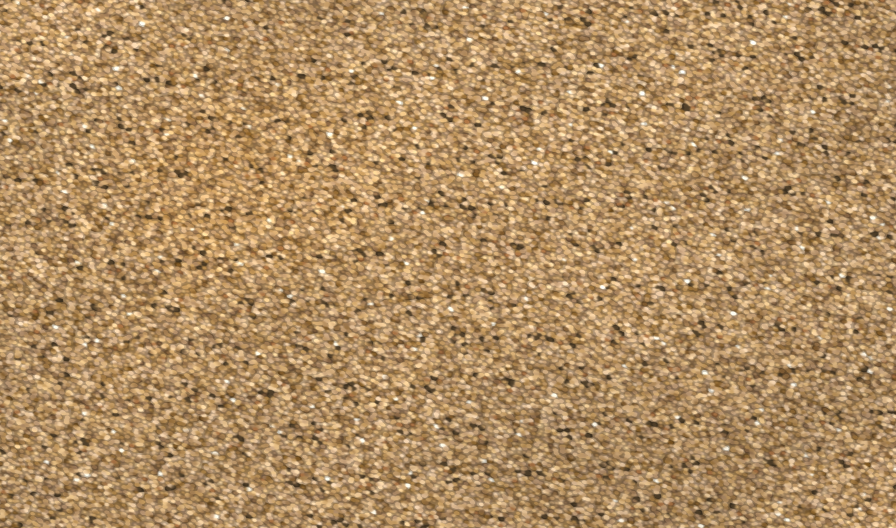
Reproduce this texture procedurally as a Shadertoy shader.

```glsl
// Coarse dry sand seen from above: fine, slightly flattened grains of tan and ochre.
// Grains are soft weighted Voronoi cells with hashed tones, shaded darker in the gaps.
// Slow noise and broad gradients add the uneven light, damp streaks and an orange stain.

#define GRAIN_ROWS 158.0
#define GRAIN_ASPECT 1.5
#define GRAIN_TILT -0.25
#define EDGE_SHARPNESS 5.5
#define SIZE_VARIATION 0.28
#define TONE_SPREAD 1.12
#define GAP_DEPTH 0.26
#define DARK_SHARE 0.025
#define WHITE_SHARE 0.014
#define RUST_SHARE 0.02
#define STREAK_TILT 0.5
#define STREAK_STRENGTH 0.13

const vec3 SHADOW_TAN = vec3(0.46, 0.33, 0.18);
const vec3 MIDDLE_TAN = vec3(0.735, 0.590, 0.412);
const vec3 PALE_TAN   = vec3(0.97, 0.84, 0.66);
const vec3 DARK_SPECK = vec3(0.29, 0.23, 0.15);
const vec3 WHITE_SPECK = vec3(1.0, 0.97, 0.90);
const vec3 RUST_GRAIN = vec3(0.62, 0.42, 0.25);

vec3 hash3(vec2 p) {
    vec3 q = vec3(dot(p, vec2(127.1, 311.7)),
                  dot(p, vec2(269.5, 183.3)),
                  dot(p, vec2(419.2, 371.9)));
    return fract(sin(q) * 43758.5453);
}

mat2 rotation(float angle) {
    float c = cos(angle), s = sin(angle);
    return mat2(c, -s, s, c);
}

float valueNoise(vec2 p) {
    vec2 cell = floor(p), f = fract(p);
    f = f * f * (3.0 - 2.0 * f);
    float low  = mix(hash3(cell).x, hash3(cell + vec2(1, 0)).x, f.x);
    float high = mix(hash3(cell + vec2(0, 1)).x, hash3(cell + vec2(1, 1)).x, f.x);
    return mix(low, high, f.y);
}

float fbm(vec2 p) {
    float sum = 0.0, amplitude = 0.5;
    for (int i = 0; i < 4; i++) {
        sum += amplitude * valueNoise(p);
        p = p * 2.03 + 17.3;
        amplitude *= 0.5;
    }
    return sum / 0.9375;
}

// Tone of one grain: a bell-shaped spread of tans, then the rare minerals
vec3 grainColor(vec2 cell) {
    vec3 h = hash3(cell + 53.7);
    float tone = TONE_SPREAD * (h.x + h.y - 1.0);
    vec3 color = tone < 0.0 ? mix(MIDDLE_TAN, SHADOW_TAN, -tone)
                            : mix(MIDDLE_TAN, PALE_TAN, tone);
    color += (h.z - 0.5) * vec3(-0.01, 0.015, 0.11);
    float kind = hash3(cell + 91.3).z;
    if (kind < DARK_SHARE) color = DARK_SPECK;
    else if (kind < DARK_SHARE + RUST_SHARE) color = RUST_GRAIN;
    else if (kind > 1.0 - WHITE_SHARE) color = WHITE_SPECK;
    return color;
}

// Blend the neighbouring grains by distance; thin coverage marks a shaded gap
vec3 grains(vec2 p) {
    vec2 q = rotation(GRAIN_TILT) * p * GRAIN_ROWS / vec2(GRAIN_ASPECT, 1.0);
    vec2 home = floor(q);
    vec3 sum = vec3(0.0);
    float total = 0.0;
    for (int y = -1; y <= 1; y++) {
        for (int x = -1; x <= 1; x++) {
            vec2 cell = home + vec2(x, y);
            vec3 h = hash3(cell);
            vec2 d = cell + 0.05 + 0.9 * h.xy - q;
            float weight = exp(-EDGE_SHARPNESS * (dot(d, d) - SIZE_VARIATION * h.z));
            sum += weight * grainColor(cell);
            total += weight;
        }
    }
    float gap = 1.0 - smoothstep(0.2, 1.7, total);
    return sum / total * (1.06 - GAP_DEPTH * gap);
}

// Broad light: bright middle, dim lower right, pale corners, diagonal streaks
float lighting(vec2 uv, vec2 p) {
    float light = 0.995;
    vec2 fromMiddle = uv - vec2(0.5, 0.58);
    light += 0.06 * exp(-7.0 * dot(fromMiddle, fromMiddle));
    light -= 0.07 * smoothstep(0.45, 0.0, uv.y) * smoothstep(0.1, 0.8, uv.x);
    light += 0.11 * smoothstep(0.22, 0.0, length(uv - vec2(1.0, 0.0)));
    light += 0.08 * smoothstep(0.25, 0.0, length(uv - vec2(0.04, 1.0)));
    vec2 along = rotation(STREAK_TILT) * p;
    light += STREAK_STRENGTH * (fbm(along * vec2(3.0, 8.0) + 4.0) - 0.5);
    return light;
}

void mainImage(out vec4 fragColor, in vec2 fragCoord) {
    vec2 uv = fragCoord / iResolution.xy;
    vec2 p = fragCoord / iResolution.y;
    vec3 color = grains(p) * lighting(uv, p);

    // Faint orange stain left of the middle
    vec2 offset = (uv - vec2(0.28, 0.66)) * vec2(1.3, 1.0);
    float stain = exp(-22.0 * dot(offset, offset)) * (0.5 + fbm(p * 6.0));
    color *= mix(vec3(1.0), vec3(1.01, 0.98, 0.91), stain);

    fragColor = vec4(clamp(color, 0.0, 1.0), 1.0);
}
```
